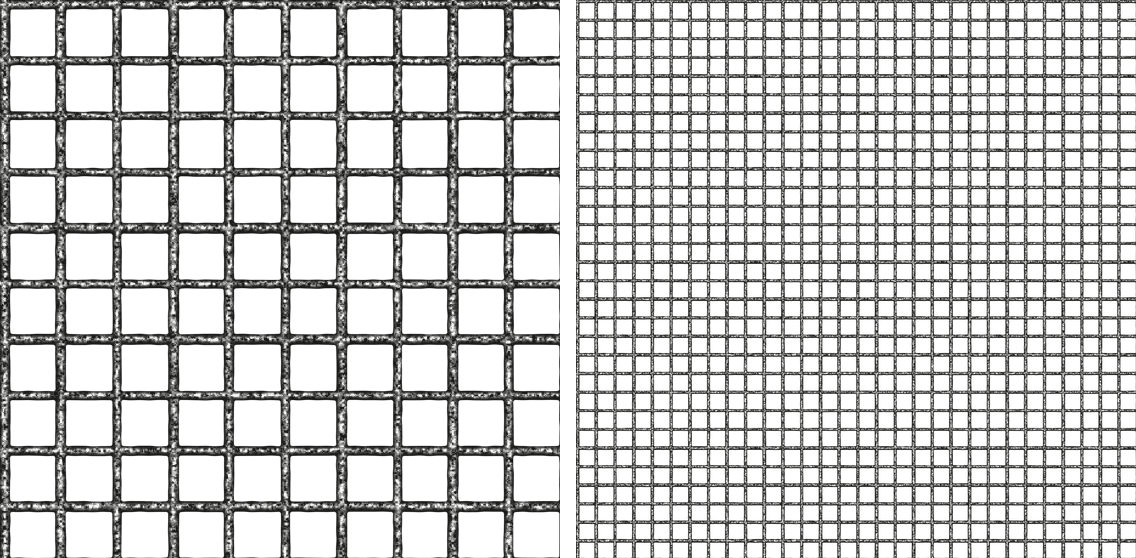
Left, the tile; right, the same tile 3 across and 3 down.
This pattern is drawn by a Shadertoy shader. Its source:

```glsl
const float CELLS = 10.0;                   // repeats across and down
const vec2 ORIGIN = vec2(0.091, -0.082);    // first bar centres, in cells
const float HALF_WIDTH = 0.087;             // mean half thickness of a bar
const float WIDTH_VARIATION = 0.012;
const float POSITION_JITTER = 0.025;
const float CORNER_RADIUS = 0.04;
const float EDGE_SOFTNESS = 0.014;
const float EDGE_ROUGHNESS = 0.012;
const vec2 GLOSS_WIDTH = vec2(0.60, 0.50);  // upright bars, level bars
const vec2 GLOSS_SHIFT = vec2(0.04, 0.12);
const float GLOSS_LEVEL = 0.60;
const float GLOSS_WOBBLE = 0.45;
const float GRAIN_CONTRAST = 2.1;
const float GRAIN_FREQ = 230.0;             // whole numbers, so the noise wraps
const float PATCH_FREQ = 60.0;
const float JOINT_DIMMING = 0.3;
const vec3 IRON = vec3(0.105, 0.105, 0.097);
const vec3 GLOSS = vec3(0.96);
const vec3 BACKGROUND = vec3(1.0);

float hash(vec2 p) {
    vec3 q = fract(vec3(p.xyx) * 0.1031);
    q += dot(q, q.yzx + 33.33);
    return fract((q.x + q.y) * q.z);
}

float latticeValue(vec2 cell, float period) {
    return hash(floor(mod(cell + 0.5, period)) + period);
}

// Value noise over the unit square that repeats at its borders
float wrappedNoise(vec2 uv, float freq) {
    vec2 p = uv * freq;
    vec2 i = floor(p);
    vec2 f = fract(p);
    f = f * f * (3.0 - 2.0 * f);
    float low = mix(latticeValue(i, freq), latticeValue(i + vec2(1, 0), freq), f.x);
    float high = mix(latticeValue(i + vec2(0, 1), freq), latticeValue(i + vec2(1, 1), freq), f.x);
    return mix(low, high, f.y);
}

// Centre (x) and half thickness (y) of one bar along an axis
vec2 barShape(float index, float axis) {
    float k = floor(mod(index + 0.5, CELLS));
    float shift = hash(vec2(k + 3.0, axis + 17.0)) - 0.5;
    float swell = hash(vec2(k + 41.0, axis + 29.0)) - 0.5;
    return vec2(index + POSITION_JITTER * shift, HALF_WIDTH + WIDTH_VARIATION * 2.0 * swell);
}

float roundedBox(vec2 p, vec2 halfSize, float radius) {
    vec2 q = abs(p) - halfSize + radius;
    return length(max(q, 0.0)) + min(max(q.x, q.y), 0.0) - radius;
}

// Signed distance to the opening between four bars
float openingDistance(vec2 p) {
    vec2 cell = floor(p);
    vec2 left = barShape(cell.x, 0.0);
    vec2 right = barShape(cell.x + 1.0, 0.0);
    vec2 bottom = barShape(cell.y, 1.0);
    vec2 top = barShape(cell.y + 1.0, 1.0);
    vec2 lo = vec2(left.x + left.y, bottom.x + bottom.y);
    vec2 hi = vec2(right.x - right.y, top.x - top.y);
    return roundedBox(p - 0.5 * (lo + hi), 0.5 * (hi - lo), CORNER_RADIUS);
}

void mainImage(out vec4 fragColor, in vec2 fragCoord) {
    vec2 uv = fragCoord / iResolution.xy;
    vec2 p = uv * CELLS - ORIGIN;

    // Surface texture
    float patches = wrappedNoise(uv, PATCH_FREQ);
    float fine = wrappedNoise(uv, GRAIN_FREQ * 2.0);
    float grain = mix(wrappedNoise(uv, GRAIN_FREQ), fine, 0.35);

    // Position across the nearest upright and level bars, -1 to 1
    vec2 nearest = floor(p + 0.5);
    vec2 upright = barShape(nearest.x, 0.0);
    vec2 level = barShape(nearest.y, 1.0);
    vec2 across = (p - vec2(upright.x, level.x)) / vec2(upright.y, level.y);

    // Rough gloss along the crown of each bar, duller at the joints
    vec2 t = (across - GLOSS_SHIFT + GLOSS_WOBBLE * (patches - 0.5)) / GLOSS_WIDTH;
    vec2 ridge = exp(-t * t);
    float crown = max(ridge.x, ridge.y) * (1.0 - JOINT_DIMMING * ridge.x * ridge.y);
    float shine = crown * (GLOSS_LEVEL + GRAIN_CONTRAST * (grain - 0.5) + 0.3 * (patches - 0.5));
    vec3 metal = mix(IRON, GLOSS, clamp(shine, 0.0, 1.0));

    // Openings with slightly worn edges
    float d = openingDistance(p) + EDGE_ROUGHNESS * (patches - 0.5);
    float aa = max(EDGE_SOFTNESS, 0.75 * CELLS / iResolution.y);
    metal *= mix(0.7, 1.0, smoothstep(0.0, 0.035, d));
    vec3 color = mix(BACKGROUND, metal, smoothstep(-aa, aa, d));

    fragColor = vec4(color, 1.0);
}
```
